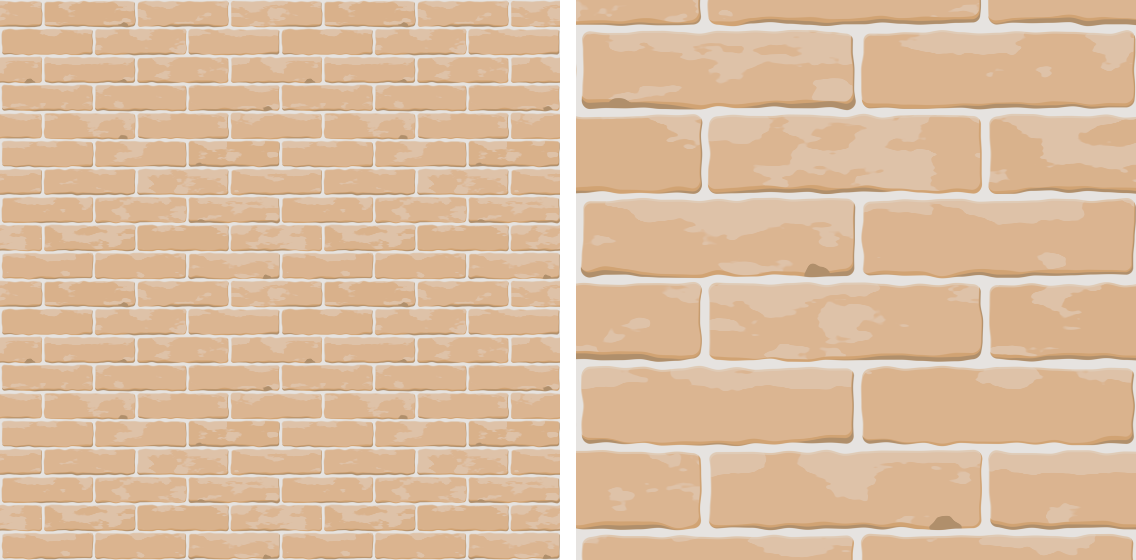
Left, the full canvas; right, a detail of the centre.
This texture is drawn by a WebGL 1 fragment shader. Its source:

```glsl
precision highp float;
// Pale tan brick wall in running bond, 6 bricks across and 20 courses high.
// Each brick is a wobbly rounded box with flat worn patches and a shaded lower rim;
// wear is seeded by the brick index, which wraps every 3 bricks and 10 courses.

uniform vec2 u_resolution;

// Layout; lengths are in course heights
const vec2 BRICKS = vec2(6.0, 20.0);
const vec2 WEAR_PERIOD = vec2(3.0, 10.0);
const float FIRST_JOINT = 0.008;   // in brick lengths
const float COURSE_SHIFT = 0.453;  // in brick lengths
const float JOINT = 0.09;
const float CORNER = 0.10;
const float WOBBLE = 0.05;

// Wear
const vec2 PATCH_SCALE = vec2(1.4, 3.2);
const float TOP_WEAR = 0.22;
const float SHADOW_DEPTH = 0.075;
const float CHIP_CHANCE = 0.25;

// Colours
const vec3 MORTAR = vec3(0.90, 0.89, 0.88);
const vec3 CLAY = vec3(0.86, 0.71, 0.57);
const vec3 WORN = vec3(0.87, 0.76, 0.66);
const vec3 PALE_RIM = vec3(0.88, 0.82, 0.75);
const vec3 OCHRE = vec3(0.82, 0.64, 0.45);
const vec3 SHADOW = vec3(0.69, 0.56, 0.42);

float hash(vec2 p) {
  vec3 q = fract(p.xyx * 0.1031);
  q += dot(q, q.yzx + 33.33);
  return fract((q.x + q.y) * q.z);
}

float noise(vec2 p) {
  vec2 i = floor(p);
  vec2 f = fract(p);
  f = f * f * (3.0 - 2.0 * f);
  float low = mix(hash(i), hash(i + vec2(1.0, 0.0)), f.x);
  float high = mix(hash(i + vec2(0.0, 1.0)), hash(i + 1.0), f.x);
  return mix(low, high, f.y);
}

float fbm(vec2 p) {
  float sum = 0.0;
  float weight = 0.54;
  for (int i = 0; i < 4; i++) {
    sum += weight * noise(p);
    p = p * 2.0 + 7.3;
    weight *= 0.5;
  }
  return sum;
}

float roundBox(vec2 p, vec2 halfSize) {
  vec2 q = abs(p) - halfSize + CORNER;
  return length(max(q, 0.0)) + min(max(q.x, q.y), 0.0) - CORNER;
}

// Smooth 0 to 1 step at zero
float cover(float value, float width) {
  return smoothstep(-width, width, value);
}

void main() {
  float pixel = BRICKS.y / min(u_resolution.x, u_resolution.y);
  float soft = 0.7 * pixel;

  // Brick index and position from the brick centre
  vec2 grid = gl_FragCoord.xy / u_resolution * BRICKS;
  grid.x -= FIRST_JOINT + COURSE_SHIFT * mod(floor(grid.y), 2.0);
  vec2 id = mod(floor(grid), WEAR_PERIOD);
  vec2 size = vec2(BRICKS.y / BRICKS.x, 1.0);
  vec2 p = (fract(grid) - 0.5) * size;
  vec2 seed = id * 31.0 + 50.0;

  // Outline
  vec2 halfSize = 0.5 * (size - JOINT);
  float wobble = WOBBLE * (noise(p * 4.5 + seed) - 0.5);
  float outline = roundBox(p, halfSize) + wobble;

  // Clay tint and worn patches, denser along the top
  float tint = hash(id + 11.0);
  vec3 colour = mix(CLAY, OCHRE, 0.35 * pow(tint, 6.0));
  float wear = fbm(p * PATCH_SCALE + seed) + TOP_WEAR * smoothstep(0.05, 0.45, p.y);
  float limit = mix(0.57, 0.78, hash(id + 23.0));
  colour = mix(colour, WORN, cover(wear - limit, 1.5 * soft));

  // Pale upper rim
  float upper = roundBox(p + vec2(-0.01, 0.025), halfSize) + wobble;
  colour = mix(colour, PALE_RIM, 0.6 * cover(upper, soft));

  // Ochre and shadow along the lower rim
  float strength = mix(0.45, 1.0, hash(id + 37.0));
  float along = noise(vec2(p.x * 1.3, 0.5) + seed + 9.0);
  float depth = SHADOW_DEPTH * strength * smoothstep(0.2, 0.7, along);
  float band = depth + 0.06 * noise(vec2(p.x * 3.0, 0.5) + seed + 17.0);
  float ochreRim = roundBox(p - vec2(-0.02, band), halfSize) + wobble;
  float shadowRim = roundBox(p - vec2(-0.012, depth), halfSize) + wobble;
  colour = mix(colour, OCHRE, cover(ochreRim, soft));
  colour = mix(colour, SHADOW, cover(shadowRim, soft) * smoothstep(0.0, 0.03, depth));

  // Chip near a lower corner of some bricks
  float side = hash(id + 53.0) < 0.4 ? -1.0 : 1.0;
  vec2 chip = p - vec2(side * 1.2, -0.45);
  float chipEdge = 0.13 - length(chip * vec2(0.75, 1.0)) + 0.08 * (noise(p * 9.0 + seed) - 0.5);
  float chipped = step(hash(id + 71.0), CHIP_CHANCE);
  colour = mix(colour, SHADOW, chipped * cover(chipEdge, soft));

  gl_FragColor = vec4(mix(colour, MORTAR, cover(outline, soft)), 1.0);
}
```
